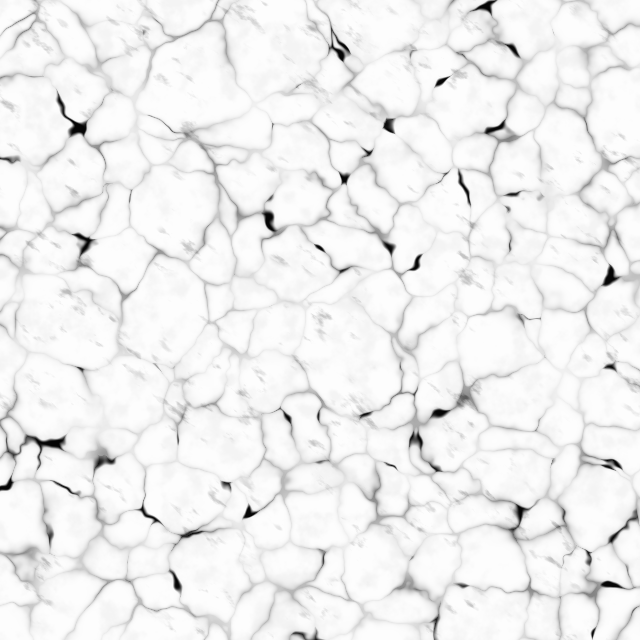
This texture map is drawn by a WebGL 1 fragment shader. Its source:

```glsl
precision highp float;
// Ambient occlusion map of packed rubble: white stones, soft seams, black gaps.
uniform vec2 u_resolution;

float hash(vec2 p) {
  return fract(sin(dot(p, vec2(127.1, 311.7))) * 43758.5453);
}

vec2 hash2(vec2 p) {
  return vec2(hash(p), hash(p + 57.3));
}

float noise(vec2 p) {
  vec2 i = floor(p), f = fract(p);
  f = f * f * (3.0 - 2.0 * f);
  return mix(mix(hash(i), hash(i + vec2(1.0, 0.0)), f.x),
             mix(hash(i + vec2(0.0, 1.0)), hash(i + 1.0), f.x), f.y);
}

float fbm(vec2 p) {
  float sum = 0.0, amp = 0.53;
  for (int i = 0; i < 4; i++) {
    sum += amp * noise(p);
    p = mat2(1.6, 1.2, -1.2, 1.6) * p + 7.7;
    amp *= 0.5;
  }
  return sum;
}

vec2 warp(vec2 p) {
  return vec2(noise(p), noise(p + 31.4)) - 0.5;
}

// Stone centre relative to p in xy, its power distance in z.
// A few stones get a large weight and swallow their neighbours.
vec3 stone(vec2 id, vec2 p) {
  vec2 toCentre = id + 0.05 + 0.9 * hash2(id) - p;
  float weight = 1.3 * pow(hash(id + 11.9), 4.0);
  return vec3(toCentre, dot(toCentre, toCentre) - weight);
}

// Distance to the stone's outline, with rounded corners (negative in gaps).
float seamDistance(vec2 p) {
  vec2 cell = floor(p), nearestId = cell;
  vec3 nearest = vec3(0.0, 0.0, 100.0);
  for (int y = -2; y <= 2; y++) {
    for (int x = -2; x <= 2; x++) {
      vec2 id = cell + vec2(float(x), float(y));
      vec3 s = stone(id, p);
      if (s.z < nearest.z) {
        nearest = s;
        nearestId = id;
      }
    }
  }
  float sum = 0.0001;
  for (int y = -2; y <= 2; y++) {
    for (int x = -2; x <= 2; x++) {
      vec2 id = cell + vec2(float(x), float(y));
      vec2 offset = id - nearestId;
      if (dot(offset, offset) > 0.5) {
        vec3 s = stone(id, p);
        float edge = 0.5 * (s.z - nearest.z) / max(length(s.xy - nearest.xy), 0.05);
        sum += exp(-22.0 * edge);
      }
    }
  }
  return -log(sum) / 22.0;
}

void main() {
  vec2 uv = gl_FragCoord.xy / min(u_resolution.x, u_resolution.y);
  vec2 p = uv * 14.0 + 3.0;

  // Bend the outlines: broad stretch, angular bumps, fine roughness
  vec2 q = p + 0.6 * warp(p * 0.7) + 0.26 * warp(p * 2.3 + 5.0) + 0.1 * warp(p * 6.0 + 9.0);
  float d = seamDistance(q);

  // Nearly white faces with faint mottling and a few slanted dents
  float light = 0.992 - 0.035 * smoothstep(0.42, 0.8, fbm(p * 3.0 + 40.0));
  vec2 slant = mat2(0.8, 0.6, -0.6, 0.8) * p;
  float dent = smoothstep(0.6, 0.85, fbm(slant * vec2(2.5, 6.0) + 70.0));
  light -= 0.22 * dent * smoothstep(0.4, 0.8, noise(p * 1.3 + 23.0));

  // Soft shade beside the seams, uneven in depth and width
  float depth = noise(p * 1.7 + 90.0);
  float shade = 0.05 + 0.45 * depth * depth;
  light -= shade * exp(-max(d, 0.0) / mix(0.025, 0.065, noise(p * 1.2 + 15.0)));

  // Short black gaps where the stones part
  float parting = noise(p * 1.9 + 60.0);
  float gap = mix(-0.22, 0.075, parting * parting);
  float core = 1.0 - smoothstep(gap - 0.03, gap + 0.06, d);
  light = mix(light, 0.02, core);

  gl_FragColor = vec4(vec3(clamp(light, 0.0, 1.0)), 1.0);
}
```
